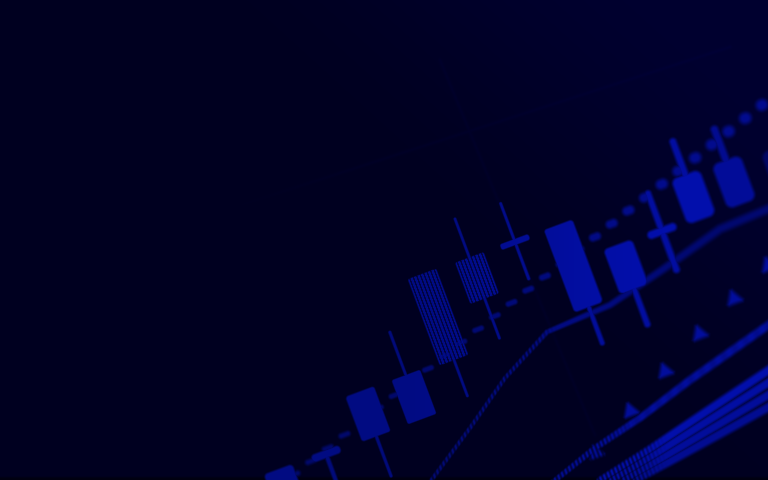
This background is drawn by a Shadertoy shader. Its source:

```glsl
const float HEIGHT = 4.8;                  // canvas height in scene units
const vec2 ACROSS = vec2(0.937, 0.349);    // tilted chart axes
const vec2 ALONG = vec2(-0.349, 0.937);
const vec3 NIGHT = vec3(0.0, 0.0, 0.125);
const vec3 HAZE = vec3(0.0, 0.0, 0.185);
const vec3 DEEP_INK = vec3(0.005, 0.045, 0.53);
const vec3 BRIGHT_INK = vec3(0.01, 0.06, 0.70);
const float STRIPE_PERIOD = 0.037;
const float TICK_PERIOD = 0.043;
const float DOT_STEP = 0.167;
const float DOT_SLOPE = 0.79;
const vec2 DOT_ANCHOR = vec2(7.62, 3.75);
const float BODY_HALF_WIDTH = 0.152;
const int CANDLES = 13;

const vec2 CENTER[CANDLES] = vec2[](
    vec2(2.85, -0.08), vec2(3.26, 0.26), vec2(3.68, 0.66), vec2(4.14, 0.83),
    vec2(4.38, 1.63), vec2(4.77, 2.02), vec2(5.15, 2.38), vec2(5.735, 2.14),
    vec2(6.26, 2.13), vec2(6.62, 2.49), vec2(6.935, 2.83), vec2(7.34, 2.98),
    vec2(7.82, 3.13));
// Body half height, wick reach upward, wick reach downward
const vec3 EXTENT[CANDLES] = vec3[](
    vec3(0.20, 0.0, 0.0), vec3(0.04, 0.0, 0.40), vec3(0.24, 0.0, 0.66), vec3(0.235, 0.69, 0.0),
    vec3(0.46, 0.0, 0.84), vec3(0.22, 0.63, 0.64), vec3(0.03, 0.41, 0.39), vec3(0.44, 0.0, 0.82),
    vec3(0.24, 0.0, 0.61), vec3(0.04, 0.40, 0.41), vec3(0.24, 0.59, 0.0), vec3(0.235, 0.56, 0.0),
    vec3(0.20, 0.0, 0.0));
const vec2 AVERAGE[8] = vec2[](
    vec2(4.30, -0.02), vec2(4.70, 0.52), vec2(5.05, 1.02), vec2(5.47, 1.48),
    vec2(6.10, 1.75), vec2(6.62, 2.10), vec2(7.20, 2.51), vec2(7.80, 2.76));
const vec2 SUPPORT[5] = vec2[](
    vec2(5.53, -0.02), vec2(5.95, 0.32), vec2(6.40, 0.62), vec2(6.90, 1.00), vec2(7.80, 1.63));

float segment(vec2 p, vec2 a, vec2 b) {
    vec2 ab = b - a;
    return length(p - a - ab * clamp(dot(p - a, ab) / dot(ab, ab), 0.0, 1.0));
}

float roundBox(vec2 p, vec2 halfSize, float radius) {
    vec2 q = abs(p) - halfSize + radius;
    return length(max(q, 0.0)) + min(max(q.x, q.y), 0.0) - radius;
}

float fill(float d, float blur) {
    return 1.0 - smoothstep(-blur, blur, d);
}

float wave(float x, float period) {
    return 0.5 + 0.5 * cos(6.28318 * x / period);
}

void mainImage(out vec4 fragColor, in vec2 fragCoord) {
    vec2 p = fragCoord / iResolution.y * HEIGHT;
    float pixel = HEIGHT / iResolution.y;
    float nearness = smoothstep(4.8, 7.4, p.x);
    float defocus = max(nearness, 0.4 * smoothstep(4.2, 3.0, p.x));
    float blur = max(0.75 * pixel, 0.009 + 0.018 * defocus);
    vec2 chart = vec2(dot(p, ACROSS), dot(p, ALONG));
    float ink = 0.0;

    // Candles: tilted bodies and wicks
    for (int i = 0; i < CANDLES; i++) {
        vec2 d = p - CENTER[i];
        vec2 q = vec2(dot(d, ACROSS), dot(d, ALONG));
        vec3 e = EXTENT[i];
        float body = fill(roundBox(q, vec2(BODY_HALF_WIDTH, e.x), min(e.x, 0.02 + 0.05 * defocus)), blur);
        if (i == 4 || i == 5) body *= mix(0.3, 1.0, smoothstep(0.1, 0.55, wave(q.x, STRIPE_PERIOD)));
        float wick = segment(q, vec2(0.0, -e.z - 0.001), vec2(0.0, e.y)) - 0.014 - 0.024 * defocus;
        float strength = i == 12 ? 0.4 : i == 11 ? 0.8 : 0.95;
        ink = max(ink, strength * max(body, 0.92 * fill(wick, blur)));
    }

    // Rising dotted line
    float nearest = floor((p.x - DOT_ANCHOR.x) / DOT_STEP + 0.5);
    for (int i = -1; i <= 1; i++) {
        float dx = (nearest + float(i)) * DOT_STEP;
        vec2 d = p - DOT_ANCHOR - vec2(dx, dx * DOT_SLOPE);
        vec2 q = vec2(dot(d, ACROSS), dot(d, ALONG));
        float dash = roundBox(q, vec2(0.06, 0.025 + 0.03 * nearness), 0.025 + 0.03 * nearness);
        ink = max(ink, 0.72 * fill(dash, blur + 0.008) * step(2.8, p.x));
    }

    // Moving average and support line, ticked where they are sharp
    float average = 1e3;
    for (int i = 0; i < 7; i++) average = min(average, segment(p, AVERAGE[i], AVERAGE[i + 1]));
    float support = 1e3;
    for (int i = 0; i < 4; i++) support = min(support, segment(p, SUPPORT[i], SUPPORT[i + 1]));
    float ticks = wave(chart.x, TICK_PERIOD);
    float averageTicks = mix(0.3 + 0.7 * ticks, 1.0, smoothstep(5.3, 5.6, p.x));
    float supportTicks = mix(0.3 + 0.7 * ticks, 0.85 + 0.15 * wave(chart.x, 0.13), smoothstep(5.9, 6.4, p.x));
    ink = max(ink, fill(average - 0.02 - 0.02 * nearness, blur * 1.3) * averageTicks * mix(0.8, 0.5, nearness));
    ink = max(ink, fill(support - 0.022 - 0.018 * nearness, blur) * supportTicks * 0.85);

    // Bundle of lines in the lower corner
    float bundleTicks = mix(0.35 + 0.65 * ticks, 1.0, smoothstep(6.3, 6.7, p.x));
    for (int i = 0; i < 4; i++) {
        float k = float(i);
        vec2 bend = vec2(6.5 + 0.07 * k, 0.31 - 0.04 * k);
        float d = min(segment(p, vec2(6.0 + 0.12 * k, 0.0), bend),
                      segment(p, bend, vec2(7.75, 1.14 - 0.125 * k)));
        ink = max(ink, fill(d - 0.022 - 0.02 * nearness, blur) * bundleTicks * (0.95 - 0.06 * k));
    }

    // Climbing soft triangular markers
    for (int i = 0; i < 6; i++) {
        float k = float(i);
        vec2 d = p - vec2(5.96 + 0.345 * k, 0.27 + 0.43 * k - 0.011 * k * k);
        vec2 q = vec2(dot(d, ACROSS), dot(d, ALONG));
        float triangle = max(abs(q.x) * 0.87 + q.y * 0.5 - 0.05, -q.y - 0.05);
        float marker = fill(max(triangle, length(q) - 0.085), blur + 0.008);
        ink = max(ink, marker * (i == 0 ? 0.3 + 0.5 * ticks : 0.85));
    }

    // Hazy backdrop and faint grid
    vec3 color = mix(NIGHT, HAZE, smoothstep(4.5, 9.5, p.x + 1.1 * (p.y - 2.4)));
    float gridRow = fill(segment(p, vec2(2.1, 2.65), vec2(7.3, 4.33)) - 0.01, 0.025);
    float gridColumn = fill(segment(p, vec2(4.4, 4.2), vec2(5.95, 0.45)) - 0.01, 0.025);
    color.b += 0.03 * max(gridRow * smoothstep(2.0, 4.0, p.x), gridColumn);
    color *= mix(0.5, 1.0, smoothstep(0.01, 0.045, p.y));

    vec3 inkColor = mix(DEEP_INK, BRIGHT_INK, smoothstep(3.8, 6.8, p.x));
    fragColor = vec4(mix(color, inkColor, ink), 1.0);
}
```
